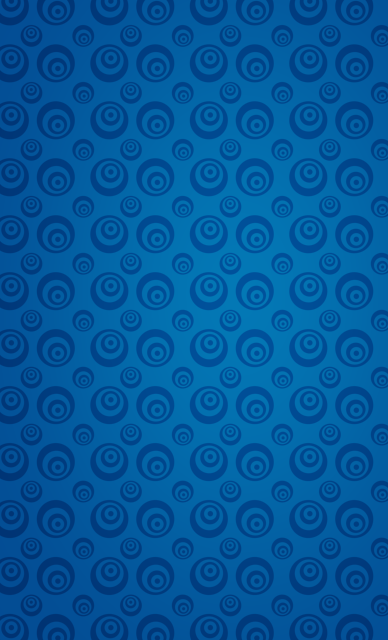
Reproduce this pattern procedurally as a Shadertoy shader.

```glsl
const vec2 PERIOD = vec2(0.2564, 0.1468);   // tile size in canvas widths

// Offset from the nearest repeat of a centre
vec2 repeatAround(vec2 p, vec2 centre) {
    return mod(p - centre + 0.5 * PERIOD, PERIOD) - 0.5 * PERIOD;
}

float disc(vec2 p, float radius, float edge) {
    return 1.0 - smoothstep(-edge, edge, length(p) - radius);
}

// Nested discs, alternately dark and clear, leaning toward 'lean'
float nestedRings(vec2 p, float radius, vec2 lean, float edge) {
    float mask = disc(p, radius, edge);
    mask -= disc(p - radius * lean * vec2(0.25, 0.50), 0.73 * radius, edge);
    mask += disc(p - radius * lean * vec2(0.75, 0.82), 0.51 * radius, edge);
    mask -= disc(p - radius * lean, 0.33 * radius, edge);
    mask += disc(p - radius * lean, 0.14 * radius, edge);
    return mask;
}

// Radial falloff: 0 at the glow centre, 1 in the far corners
float glowFalloff(vec2 uv, vec2 centre) {
    return smoothstep(0.0, 0.82, length((uv - centre) * vec2(1.0, 1.1)));
}

void mainImage(out vec4 fragColor, in vec2 fragCoord) {
    vec2 uv = fragCoord / iResolution.xy;
    // Width units, measured from the top left corner
    vec2 p = vec2(fragCoord.x, fragCoord.y - iResolution.y) / iResolution.x;
    float edge = 0.75 / iResolution.x;

    // Two large and two small motifs per tile
    float largeRadius = 0.0490;
    float smallRadius = 0.0280;
    float rings = nestedRings(repeatAround(p, vec2(0.1438, -0.0165)), largeRadius, vec2(0.11, -0.27), edge);
    rings += nestedRings(repeatAround(p, vec2(0.2818, -0.0165)), largeRadius, vec2(0.08, 0.28), edge);
    rings += nestedRings(repeatAround(p, vec2(0.2146, -0.0925)), smallRadius, vec2(0.08, -0.30), edge);
    rings += nestedRings(repeatAround(p, vec2(0.0811, -0.0925)), smallRadius, vec2(-0.02, 0.30), edge);

    // Ground and rings both dim away from the glow
    float falloff = glowFalloff(uv, vec2(0.62, 0.54));
    vec3 ground = mix(vec3(0.01, 0.47, 0.71), vec3(0.01, 0.30, 0.58), falloff);
    vec3 ringColour = mix(vec3(0.00, 0.32, 0.61), vec3(0.00, 0.20, 0.45), falloff);

    fragColor = vec4(mix(ground, ringColour, clamp(rings, 0.0, 1.0)), 1.0);
}
```
